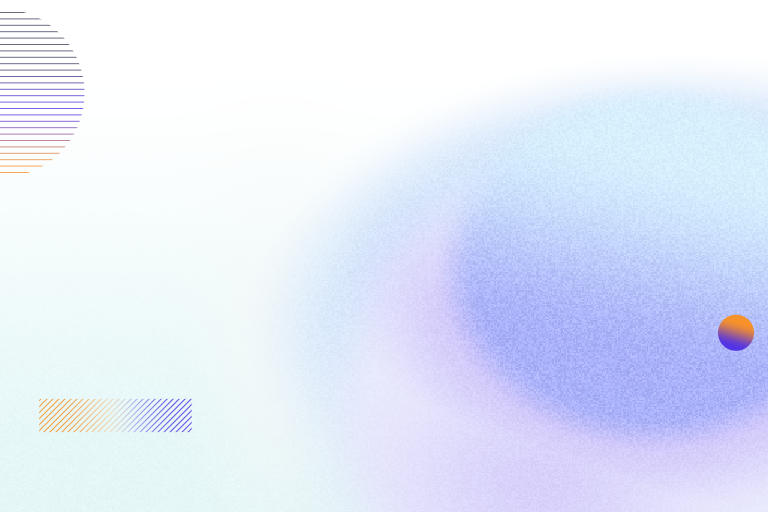
This background is drawn by a Shadertoy shader. Its source:

```glsl
// Soft pastel backdrop: a blurred halo, a lilac glow and a two-tone disc over
// a pale mint wash, with a striped half disc, a hatched bar and a small ball.
// Layers are blended back to front, in units of the canvas height.

const vec3 WHITE = vec3(1.0);
const vec3 MINT = vec3(0.895, 0.967, 0.968);
const vec3 CREAM = vec3(0.965, 0.975, 0.975);
const vec3 HALO_BLUE = vec3(0.84, 0.905, 0.985);
const vec3 MIST = vec3(0.92, 0.925, 0.99);
const vec3 LILAC = vec3(0.82, 0.785, 0.98);
const vec3 CYAN = vec3(0.84, 0.94, 0.995);
const vec3 PERIWINKLE = vec3(0.665, 0.695, 0.98);
const vec3 ORANGE = vec3(0.97, 0.57, 0.16);
const vec3 VIOLET = vec3(0.32, 0.20, 0.90);
const vec3 NAVY = vec3(0.24, 0.25, 0.38);

float hash(vec2 p) {
    vec3 q = fract(vec3(p.xyx) * 0.1031);
    q += dot(q, q.yzx + 33.33);
    return fract((q.x + q.y) * q.z);
}

// Normalised distance: 1 on the outline of the ellipse
float ellipse(vec2 p, vec2 center, vec2 radii) {
    return length((p - center) / radii);
}

// Falls from 1 at the inner value to 0 at the outer value
float fade(float d, float inner, float outer) {
    return 1.0 - smoothstep(inner, outer, d);
}

float glow(vec2 p, vec2 center, vec2 radii) {
    float d = ellipse(p, center, radii);
    return exp(-d * d);
}

// Antialiased fill of a signed distance
float fill(float d, float aa) {
    return clamp(0.5 - d / aa, 0.0, 1.0);
}

// Repeated lines centred on multiples of the period
float stripes(float t, float period, float width, float aa) {
    float d = abs(mod(t + 0.5 * period, period) - 0.5 * period);
    return fill(d - 0.5 * width, aa);
}

float box(vec2 p, vec2 center, vec2 halfSize) {
    vec2 d = abs(p - center) - halfSize;
    return max(d.x, d.y);
}

// Pale wash, white towards the top
vec3 wash(vec2 p) {
    vec3 col = mix(MINT, WHITE, smoothstep(0.0, 0.9, p.y));
    return mix(col, CREAM, 0.7 * glow(p, vec2(0.54, 0.32), vec2(0.13, 0.30)));
}

// Blurred halo, lilac glow and the disc in front of them
vec3 softShapes(vec3 col, vec2 p) {
    float halo = ellipse(p, vec2(1.33, 0.336), vec2(0.78, 0.51));
    float mist = ellipse(p, vec2(1.22, 0.20), vec2(0.57, 0.50));
    float disc = ellipse(p, vec2(1.28, 0.48), vec2(0.40, 0.335));

    col = mix(col, HALO_BLUE, fade(halo, 0.82, 1.12) * smoothstep(-0.1, 0.4, p.y));
    col = mix(col, MIST, fade(mist, 0.80, 1.10));

    float lilac = fade(disc, 0.95, 1.6) * fade(p.y, 0.35, 0.68);
    lilac = max(lilac, 0.75 * glow(p, vec2(1.06, 0.06), vec2(0.28, 0.2)));
    col = mix(col, LILAC, lilac);

    float tilt = p.y + 0.22 * (p.x - 1.2);
    vec3 discCol = mix(PERIWINKLE, CYAN, smoothstep(0.30, 0.72, tilt));
    return mix(col, discCol, fade(disc, 0.86, 1.1));
}

// Half disc of horizontal lines, navy over violet over orange
vec3 stripedDisc(vec3 col, vec2 p, float aa) {
    float mask = fill(length(p - vec2(0.0, 0.818)) - 0.165, aa);
    float lines = stripes(p.y - 0.9756, 0.0125, 0.0019, aa);
    vec3 ink = mix(ORANGE, VIOLET, smoothstep(0.67, 0.79, p.y));
    ink = mix(ink, NAVY, smoothstep(0.79, 0.88, p.y));
    return mix(col, ink, 0.8 * mask * lines);
}

// Diagonal hatching from orange to violet, pale in the middle
vec3 hatchedBar(vec3 col, vec2 p, float aa) {
    float mask = fill(box(p, vec2(0.2255, 0.1885), vec2(0.149, 0.0325)), aa);
    float lines = stripes((p.x - p.y) * 0.7071, 0.0083, 0.0020, aa);
    float t = (p.x - 0.0765) / 0.298;
    vec3 ink = mix(ORANGE, VIOLET, smoothstep(0.45, 0.65, t));
    float strength = mix(0.25, 0.85, smoothstep(0.0, 0.38, abs(t - 0.52)));
    return mix(col, ink, strength * mask * lines);
}

vec3 ball(vec3 col, vec2 p, float aa) {
    vec2 q = (p - vec2(1.4375, 0.35)) / 0.0352;
    float shade = dot(q, normalize(vec2(0.3, 1.0)));
    vec3 tone = mix(VIOLET, ORANGE, smoothstep(-0.85, 0.65, shade));
    return mix(col, tone, fill((length(q) - 1.0) * 0.0352, aa));
}

void mainImage(out vec4 fragColor, in vec2 fragCoord) {
    vec2 p = fragCoord / iResolution.y;
    float aa = 1.0 / iResolution.y;

    vec3 col = softShapes(wash(p), p);

    // Fine grain, stronger where the tint is deeper
    float grain = hash(floor(p * 342.0)) - 0.5;
    col += grain * mix(0.0, 0.10, smoothstep(0.0, 0.35, 1.0 - col.r));

    col = stripedDisc(col, p, aa);
    col = hatchedBar(col, p, aa);
    col = ball(col, p, aa);
    fragColor = vec4(clamp(col, 0.0, 1.0), 1.0);
}
```
